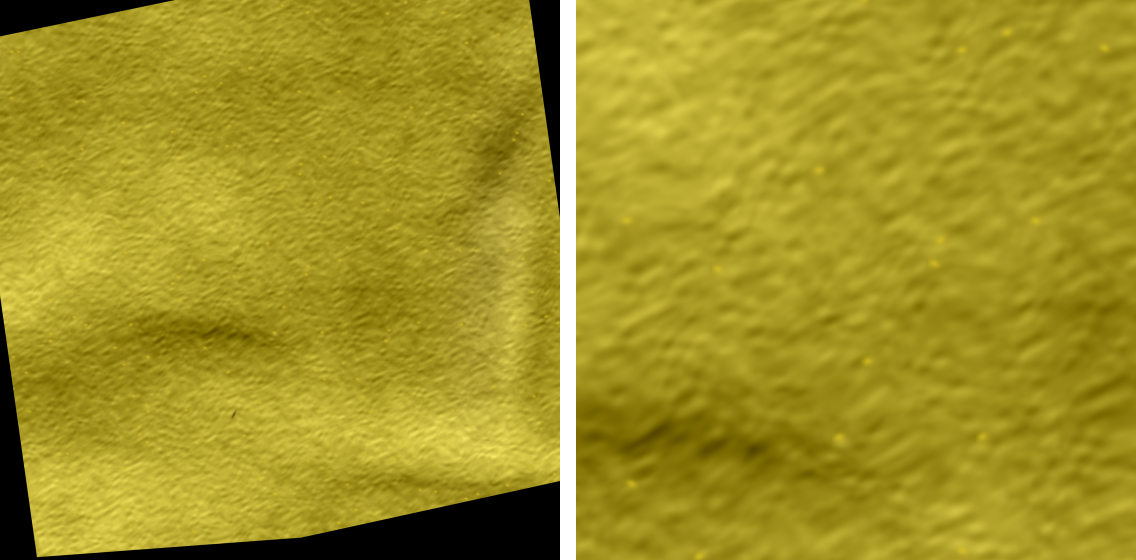
Left: the whole. Right: its middle third, enlarged.
This texture is drawn by a three.js fragment shader. Its source:

```glsl
// A tilted sheet of mustard felt on black: half planes cut the outline,
// soft elliptical lobes model the folds, and layered noise with a small
// embossed relief gives the mottling and the brushed nap.
varying vec2 vUv;

const vec3 CLOTH = vec3(0.648, 0.588, 0.130);     // average felt colour
const vec3 TONE_TINT = vec3(1.0, 1.0, 0.77);      // colour change per unit of tone
const vec3 FLECK_COLOR = vec3(0.86, 0.77, 0.14);
const vec3 LINT_COLOR = vec3(0.30, 0.25, 0.04);
const float EDGE = 0.0012;                        // softness of the outline
const float NAP_ANGLE = 0.45;                     // direction of the fibres
const vec2 NAP_SCALE = vec2(95.0, 150.0);         // fibre cells along, across
const float NAP_RELIEF = 0.125;
const float NAP_MOTTLE = 0.12;
const float CLOUD_CONTRAST = 0.17;
const float FLECK_GRID = 70.0;
const float LINT_GRID = 6.0;

float hash(vec2 p) {
  vec3 q = fract(vec3(p.xyx) * 0.1031);
  q += dot(q, q.yzx + 33.33);
  return fract((q.x + q.y) * q.z);
}

float noise(vec2 p) {
  vec2 i = floor(p), f = fract(p);
  f = f * f * (3.0 - 2.0 * f);
  return mix(mix(hash(i), hash(i + vec2(1.0, 0.0)), f.x),
             mix(hash(i + vec2(0.0, 1.0)), hash(i + vec2(1.0, 1.0)), f.x), f.y);
}

float fbm(vec2 p) {
  float sum = 0.0, weight = 0.5;
  for (int k = 0; k < 4; k++) {
    sum += weight * noise(p);
    p = mat2(1.6, 1.2, -1.2, 1.6) * p + 17.3;
    weight *= 0.56;
  }
  return sum;
}

vec2 turn(vec2 p, float angle) {
  float c = cos(angle), s = sin(angle);
  return vec2(c * p.x + s * p.y, c * p.y - s * p.x);
}

// Signed distance to the line a-b, positive on its left
float side(vec2 p, vec2 a, vec2 b) {
  vec2 d = normalize(b - a);
  return d.x * (p.y - a.y) - d.y * (p.x - a.x);
}

float sheet(vec2 p) {
  float d = side(p, vec2(0.0, 0.473), vec2(0.066, 0.005));
  d = min(d, side(p, vec2(0.066, 0.005), vec2(0.538, 0.040)));
  d = min(d, side(p, vec2(0.538, 0.040), vec2(1.0, 0.141)));
  d = min(d, side(p, vec2(1.0, 0.610), vec2(0.945, 1.0)));
  return min(d, side(p, vec2(0.3125, 1.0), vec2(0.0, 0.935)));
}

// Soft elliptical patch of light or shade
float lobe(vec2 p, vec2 center, float angle, vec2 size) {
  vec2 q = turn(p - center, angle) / size;
  return exp(-dot(q, q));
}

float folds(vec2 p) {
  // Raised, lit areas
  float t = 0.13 * lobe(p, vec2(0.03, 0.47), 0.3, vec2(0.15, 0.09));
  t += 0.07 * lobe(p, vec2(0.25, 0.62), 0.3, vec2(0.24, 0.15));
  t += 0.15 * lobe(p, vec2(0.14, 0.07), 0.1, vec2(0.30, 0.11));
  t += 0.16 * lobe(p, vec2(0.89, 0.20), -0.2, vec2(0.22, 0.07));
  t += 0.07 * lobe(p, vec2(0.55, 0.24), -0.1, vec2(0.30, 0.07));
  t += 0.09 * lobe(p, vec2(0.92, 0.42), 1.5, vec2(0.22, 0.025));
  t += 0.10 * lobe(p, vec2(0.95, 0.89), 1.2, vec2(0.10, 0.05));
  t += 0.06 * lobe(p, vec2(0.36, 0.94), -0.2, vec2(0.12, 0.05));
  // Hollows and creases
  t -= 0.12 * lobe(p, vec2(0.33, 0.42), -0.24, vec2(0.15, 0.026));
  t -= 0.07 * lobe(p, vec2(0.42, 0.393), -0.1, vec2(0.06, 0.012));
  t -= 0.09 * lobe(p, vec2(0.13, 0.34), 0.12, vec2(0.25, 0.08));
  t -= 0.07 * lobe(p, vec2(0.62, 0.45), 0.1, vec2(0.22, 0.09));
  t -= 0.06 * lobe(p, vec2(0.50, 0.87), 0.1, vec2(0.50, 0.12));
  t -= 0.15 * lobe(p, vec2(0.90, 0.73), 1.05, vec2(0.15, 0.035));
  t -= 0.07 * lobe(p, vec2(0.735, 0.745), 0.6, vec2(0.025, 0.017));
  t -= 0.10 * lobe(p, vec2(0.70, 0.14), -0.12, vec2(0.18, 0.022));
  t -= 0.14 * lobe(p, vec2(0.94, 0.135), 0.25, vec2(0.12, 0.018));
  return t - 0.09 * lobe(p, vec2(0.98, 0.44), 1.5, vec2(0.17, 0.025));
}

float nap(vec2 p) {
  vec2 bend = 0.012 * vec2(noise(p * 22.0), noise(p * 22.0 + 40.0));
  vec2 q = turn(p + bend, NAP_ANGLE) * NAP_SCALE;
  float relief = noise(q) - noise(q + vec2(0.25, 0.75));
  float mottle = 0.6 * noise(q * 0.55 + 9.0) + 0.4 * noise(q * 1.7 + 31.0) - 0.5;
  return NAP_RELIEF * relief + NAP_MOTTLE * mottle;
}

// Sparse specks: one possible grain in each cell of a grid
float specks(vec2 p, float grid, float chance, vec2 size) {
  vec2 cell = floor(p * grid);
  vec2 spot = 0.25 + 0.5 * vec2(hash(cell + 5.0), hash(cell + 71.0));
  vec2 q = turn(fract(p * grid) - spot, hash(cell + 13.0) - 0.5) / size;
  return step(hash(cell + 29.0), chance) * exp(-dot(q, q));
}

void main() {
  vec2 p = vUv;
  vec2 wobble = 0.05 * (vec2(fbm(p * 5.0), fbm(p * 5.0 + 60.0)) - 0.46);
  float clouds = fbm(vec2(p.x * 9.0, p.y * 13.0)) - 0.45;
  float tone = folds(p + wobble) + CLOUD_CONTRAST * clouds + nap(p);
  vec3 color = CLOTH + TONE_TINT * tone;
  // Greyer sheen along the right-hand fold
  color.b += 0.06 * lobe(p, vec2(0.88, 0.55), 1.45, vec2(0.30, 0.07));
  color = mix(color, FLECK_COLOR, 0.7 * specks(p, FLECK_GRID, 0.03, vec2(0.22, 0.16)));
  color = mix(color, LINT_COLOR, 0.8 * specks(p, LINT_GRID, 0.08, vec2(0.012, 0.045)));
  gl_FragColor = vec4(color * smoothstep(-EDGE, EDGE, sheet(p)), 1.0);
}
```
